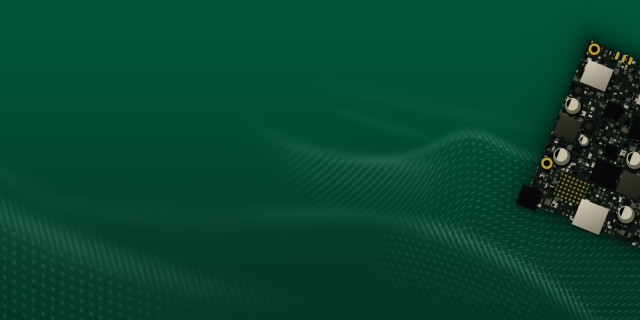
Reproduce this background procedurally as a Shadertoy shader.

```glsl
const vec3 MINT = vec3(0.38, 0.62, 0.53);
const vec3 GOLD = vec3(0.72, 0.62, 0.20);
const vec3 SILVER = vec3(0.66, 0.64, 0.56);
const vec3 SOLDER = vec3(0.29, 0.30, 0.24);
const vec3 BOARD = vec3(0.06, 0.09, 0.07);
const vec3 BLACK = vec3(0.025, 0.03, 0.027);

float hash(vec2 p) {
    vec3 q = fract(p.xyx * 0.1031);
    q += dot(q, q.yzx + 33.33);
    return fract((q.x + q.y) * q.z);
}

float cover(float d, float soft) { return smoothstep(soft, -soft, d); }

float box(vec2 p, vec2 halfSize) {
    vec2 d = abs(p) - halfSize;
    return length(max(d, 0.0)) + min(max(d.x, d.y), 0.0);
}

float glow(float d, float width) { return exp(-d * d / (width * width)); }

float span(float x, float a, float b, float fade) {
    return smoothstep(a, a + fade, x) * (1.0 - smoothstep(b - fade, b, x));
}

float dots(vec2 p, float pitch, float radius, float soft) {
    return cover(length((fract(p / pitch) - 0.5) * pitch) - radius, soft);
}

float stripes(float x, float pitch) { return smoothstep(-0.3, 0.8, cos(6.2832 * x / pitch)); }

// Light of the ribbons and their dotted meshes
float waves(vec2 p, float soft) {
    float x = p.x, fall = max(x - 1.05, 0.0);
    float left = p.y - 0.335 + 0.48 * x - 0.19 * x * x;
    float low = p.y - 0.33 + 0.5 * fall * fall;
    float slope = p.y - 0.47 - 0.15 * exp(-4.5 * (x - 0.77));
    float crest = p.y - 0.50 - 0.085 * glow(x - 1.47, 0.14);

    // Left ribbon, dots and haze
    float band = glow(left, 0.045) * (0.13 + 0.14 * stripes(x + 0.3 * left, 0.022));
    float light = (band + 0.05 * glow(left + 0.08, 0.12)) * (1.0 - smoothstep(0.1, 1.1, x));
    light += 0.17 * dots(vec2(x, left), 0.03, 0.006, soft * 1.5)
        * smoothstep(-0.02, -0.06, left) * (1.0 - smoothstep(0.2, 0.75, x));
    light += 0.07 * glow(p.y - 0.325 - 0.15 * exp(-7.0 * x), 0.04) * span(x, -0.4, 1.2, 0.4);

    // Upper veils and crossing ridges
    light += 0.12 * glow(slope, 0.022) * span(x, 0.74, 1.45, 0.22);
    light += 0.05 * glow(slope + 0.04, 0.06) * span(x, 0.7, 1.5, 0.25);
    light += 0.17 * glow(crest, 0.016) * span(x, 1.0, 1.8, 0.25);
    light += 0.14 * glow(crest + 0.01, 0.022) * stripes(x + crest, 0.021) * span(x, 1.36, 1.8, 0.15);
    light += 0.08 * glow(p.y - 0.97 + 0.3 * x, 0.016) * span(x, 0.98, 1.4, 0.16);
    light += 0.05 * glow(p.y - 0.935 + 0.2 * x, 0.025) * span(x, 0.9, 1.8, 0.3);

    // Combed threads that break into dots
    float top = mix(slope, crest, smoothstep(1.15, 1.4, x));
    float inside = smoothstep(0.015, -0.02, top) * smoothstep(-0.03, 0.02, low);
    float bend = x + 0.9 * top * (top - 0.9);
    float threads = stripes(bend, 0.024) * span(x, 0.82, 1.48, 0.22);
    light += 0.14 * threads * inside * (1.0 - smoothstep(0.05, 0.23, -top));
    light += 0.24 * dots(vec2(bend, top), 0.022, 0.0042, soft * 1.3) * inside * smoothstep(1.2, 1.45, x);

    // Low ribbon and the mesh beneath
    light += 0.11 * glow(low, 0.025) * span(x, 0.7, 2.0, 0.35);
    light += 0.27 * glow(low, 0.038) * stripes(x + 0.55 * low, 0.022) * span(x, 1.2, 1.95, 0.2);
    float under = smoothstep(-0.01, -0.05, low) * (1.0 - smoothstep(0.08, 0.3, -low));
    return light + 0.14 * under * dots(vec2(x + 0.5 * low, low), 0.022, 0.005, soft * 1.3) * span(x, 1.1, 1.8, 0.2);
}

// Small parts sown on a grid
vec3 smallParts(vec3 color, vec2 p, float pitch, float soft) {
    vec2 id = floor(p / pitch) + 40.0;
    float kind = hash(id);
    vec2 size = pitch * (0.12 + 0.28 * vec2(hash(id + 17.0), hash(id + 31.0)));
    vec3 ink = kind < 0.62 ? BLACK : (kind < 0.9 ? SOLDER : SILVER);
    return mix(color, ink, cover(box((fract(p / pitch) - 0.5) * pitch, size), soft) * step(0.35, kind));
}

vec3 block(vec3 color, vec2 p, vec2 size, vec3 ink, float soft) {
    color = mix(color, BLACK, 0.75 * cover(box(p - 0.004, size), 0.006));
    return mix(color, ink * (1.0 - 0.25 * (p.x + p.y) / (size.x + size.y)), cover(box(p, size), soft));
}

vec3 can(vec3 color, vec2 p, float radius, float soft) {
    color = mix(color, BLACK, cover(length(p - 0.004) - radius * 1.15, soft * 2.0));
    color = mix(color, SOLDER * 1.3, cover(length(p) - radius, soft));
    float cap = length(p + radius * 0.18);
    color = mix(color, SILVER * 1.15, cover(cap - radius * 0.78, soft));
    return mix(color, BLACK, cover(max(cap - radius * 0.68, p.x + radius * 0.48), soft));
}

vec3 circuit(vec3 color, vec2 p, float soft) {
    // Shadow, plate and gold pads
    float plate = box(p - vec2(0.388, 0.27), vec2(0.4, 0.272));
    color *= 1.0 - 0.5 * exp(-28.0 * max(plate, 0.0));
    vec3 deck = smallParts(smallParts(BOARD, p, 0.023, soft), p + 0.007, 0.013, soft);
    vec2 pads = p - vec2(0.112, 0.452);
    float field = cover(box(pads, vec2(0.046, 0.04)), soft);
    deck = mix(deck, mix(BOARD, GOLD * 0.75, dots(pads, 0.013, 0.0035, soft)), field);
    float fingers = cover(box(p - vec2(0.115, 0.012), vec2(0.033, 0.012)), soft);
    deck = mix(deck, GOLD, fingers * stripes(p.x, 0.022));
    color = mix(color, deck, cover(plate, soft));

    // Blocks: centre and half size
    const vec4 blocks[10] = vec4[10](
        vec4(0.052, 0.094, 0.042, 0.037), vec4(0.228, 0.094, 0.03, 0.034), vec4(0.199, 0.51, 0.046, 0.043),
        vec4(0.028, 0.278, 0.035, 0.033), vec4(0.279, 0.371, 0.037, 0.036), vec4(0.191, 0.369, 0.041, 0.037),
        vec4(0.14, 0.176, 0.026, 0.025), vec4(0.182, 0.297, 0.021, 0.02), vec4(0.24, 0.198, 0.03, 0.034),
        vec4(-0.002, 0.525, 0.032, 0.032));
    for (int i = 0; i < 10; i++) {
        vec3 ink = i < 3 ? SILVER : (i < 5 ? SOLDER * 0.55 : BLACK);
        color = block(color, p - blocks[i].xy, blocks[i].zw, ink, soft);
    }
    // Cans: centre and radius
    const vec3 cans[5] = vec3[5](vec3(0.018, 0.21, 0.025), vec3(0.092, 0.299, 0.015),
        vec3(0.045, 0.37, 0.027), vec3(0.261, 0.295, 0.027), vec3(0.3, 0.462, 0.027));
    for (int i = 0; i < 5; i++) color = can(color, p - cans[i].xy, cans[i].z, soft);
    // Mounting rings and coils
    for (float i = 0.0; i < 2.0; i++) {
        float r = length(p - vec2(0.014 - 0.004 * i, 0.02 + 0.386 * i));
        color = mix(color, BLACK, cover(r - 0.021, soft));
        color = mix(color, GOLD, cover(abs(r - 0.014) - 0.004, soft));
        r = length(p - vec2(0.014 + 0.074 * i, 0.158 + 0.091 * i));
        color = mix(color, mix(BLACK, SOLDER * 0.5, glow(r, 0.012)), cover(r - 0.02, soft));
    }
    return color;
}

void mainImage(out vec4 fragColor, in vec2 fragCoord) {
    vec2 p = fragCoord / iResolution.xy * vec2(2.0, 1.0);
    float soft = 0.8 / iResolution.y;
    vec3 color = mix(vec3(0.008, 0.215, 0.145), vec3(0.0, 0.34, 0.23), smoothstep(-0.05, 1.1, p.y));
    color = mix(color, MINT, min(waves(p, soft), 0.5));
    // Board axes: top edge, then left edge
    vec2 d = p - vec2(1.852, 0.87), along = vec2(0.927, -0.375);
    vec2 local = vec2(dot(d, along), dot(d, vec2(along.y, -along.x)));
    fragColor = vec4(circuit(color, local, soft), 1.0);
}
```
